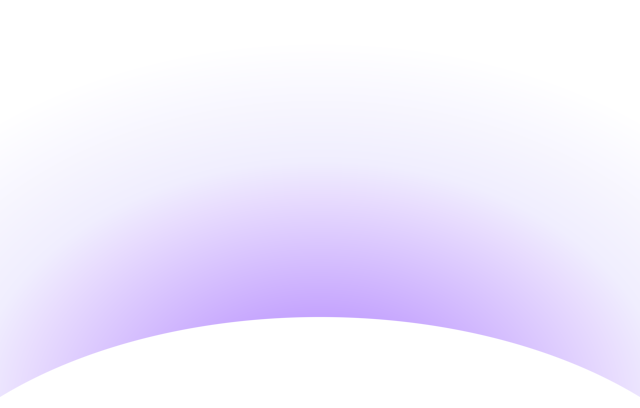
This background is drawn by a Shadertoy shader. Its source:

```glsl
// Violet elliptical glow rising behind a white dome, fading to a white sky.
#define DOME_CENTER vec2(0.0, -0.419)
#define DOME_RADII vec2(1.090, 0.642)
#define GLOW_STRETCH 1.41
#define CORE_RADIUS 0.223
#define LILAC_RADIUS 0.520
#define MIST_RADIUS 0.605
#define FADE_RADIUS 0.900

const vec3 WHITE  = vec3(1.0);
const vec3 MIST   = vec3(0.941, 0.933, 0.996);
const vec3 LILAC  = vec3(0.910, 0.865, 0.995);
const vec3 VIOLET = vec3(0.770, 0.640, 0.998);

// Linear ramp from 0 at a to 1 at b
float ramp(float a, float b, float x) {
    return clamp((x - a) / (b - a), 0.0, 1.0);
}

// Approximate signed distance to an ellipse
float ellipseDistance(vec2 p, vec2 radii) {
    float k = length(p / radii);
    float slope = length(p / (radii * radii));
    return k * (k - 1.0) / max(slope, 1e-4);
}

// Radial colour blend, from the violet core out to white
vec3 glowColor(float radius) {
    vec3 color = mix(VIOLET, LILAC, ramp(CORE_RADIUS, LILAC_RADIUS, radius));
    color = mix(color, MIST, ramp(LILAC_RADIUS, MIST_RADIUS, radius));
    return mix(color, WHITE, ramp(MIST_RADIUS, FADE_RADIUS, radius));
}

void mainImage(out vec4 fragColor, in vec2 fragCoord) {
    // Bottom centre is the origin; one unit is the canvas height
    vec2 p = (fragCoord - vec2(0.5 * iResolution.x, 0.0)) / iResolution.y;
    float pixel = 1.0 / iResolution.y;

    // Glow
    vec3 color = glowColor(length(p / vec2(GLOW_STRETCH, 1.0)));

    // Dome in front
    float dome = ellipseDistance(p - DOME_CENTER, DOME_RADII);
    color = mix(WHITE, color, smoothstep(-0.75 * pixel, 0.75 * pixel, dome));

    fragColor = vec4(color, 1.0);
}
```
